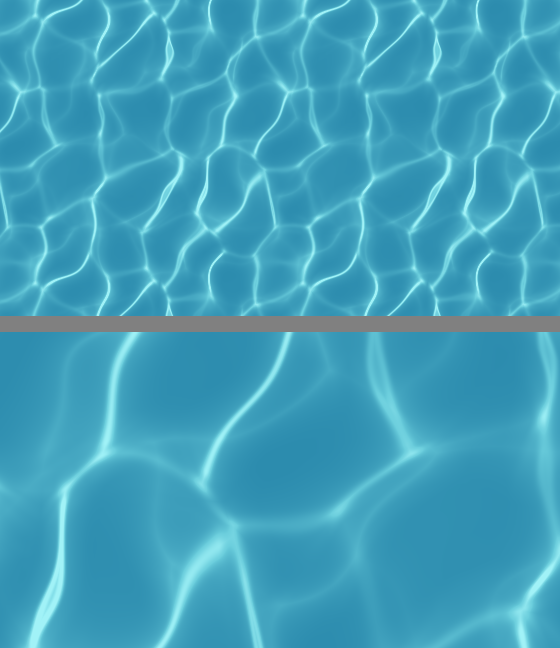
Top, the full canvas; bottom, a detail of the centre.
A Shadertoy shader for this texture:

```glsl
#define TILE 0.847
#define CELLS vec2(5.0, 5.0)
#define JITTER 0.92
#define THIN_LINE 0.019
#define WIDE_LINE 0.050
#define GLOW_WIDTH 0.11
#define LENS_WIDTH 0.11
#define GLOW_GAIN 0.40
#define LINE_GAIN 1.7
#define DEEP vec3(0.174, 0.550, 0.684)
#define SHALLOW vec3(0.41, 0.80, 0.86)
#define LIGHT vec3(0.63, 0.95, 0.97)

const float TAU = 6.28318;
const float NODE_STRENGTH = 0.37;
const vec2 ALONG = vec2(0.42, 0.907);
const vec2 ACROSS = vec2(0.907, -0.42);

vec2 hash2(vec2 p) {
    vec2 k = vec2(dot(p, vec2(127.1, 311.7)), dot(p, vec2(269.5, 183.3)));
    return fract(sin(k) * 43758.545);
}

// Line and glow at a distance from a border; strong borders are sharper.
vec2 profile(float edge, float lens, float strength) {
    float rim = (edge - lens) / mix(WIDE_LINE, THIN_LINE, min(strength * 1.3, 1.0));
    float line = exp(-rim * rim);
    if (edge < lens) line = mix(0.45, 1.0, line);
    float glow = max(exp(-edge / GLOW_WIDTH) - 0.08, 0.0);
    return vec2(strength * strength * line, strength * glow);
}

// Border of the two nearest sites; gap is the room left by the third.
// A site holds its offset (xy), distance (z) and random key (w).
vec2 border(vec4 a, vec4 b, float gap) {
    vec2 normal = normalize(a.xy - b.xy + 1e-5);
    float key = fract((a.w + b.w) * 17.3);
    float steep = normal.x * normal.x;
    float strength = mix(0.24, 1.0, steep * sqrt(steep)) * mix(0.35, 1.0, key);

    // Some strong lines swell into a lens with a bright rim.
    float t = dot(0.5 * (a.xy + b.xy), vec2(-normal.y, normal.x));
    float swell = smoothstep(0.4, 1.0, fract(key * 7.7)) * strength;
    float lens = LENS_WIDTH * swell * exp(-t * t / 0.04) * smoothstep(0.0, 0.3, gap);

    // All borders share one strength where they meet.
    strength = mix(NODE_STRENGTH, strength, smoothstep(0.0, 0.15, gap));
    return profile(0.5 * (b.z - a.z), lens, strength);
}

// Repeating cellular web, stretched along the main direction of the lines.
vec2 web(vec2 uv, vec2 cells, float seed) {
    vec2 p = uv * cells;
    vec2 base = floor(p);
    vec4 s1 = vec4(9.0), s2 = s1, s3 = s1;
    for (int j = -2; j <= 2; j++) {
        for (int i = -2; i <= 2; i++) {
            vec2 id = base + vec2(i, j);
            vec2 rnd = hash2(mod(id, cells) + seed);
            vec2 r = id + 0.5 + JITTER * (rnd - 0.5) - p;
            r = vec2(dot(r, ACROSS) * 1.15, dot(r, ALONG) * 0.85);
            vec4 site = vec4(r, length(r), fract(rnd.x * 13.7 + rnd.y));
            if (site.z < s1.z) { s3 = s2; s2 = s1; s1 = site; }
            else if (site.z < s2.z) { s3 = s2; s2 = site; }
            else if (site.z < s3.z) { s3 = site; }
        }
    }
    vec2 far = profile(0.5 * (s3.z - s1.z), 0.0, NODE_STRENGTH);
    return border(s1, s2, s3.z - s2.z) + vec2(1.0, 1.6) * far;
}

// Layered sines that bend the borders and keep the tile seamless.
vec2 bend(vec2 uv) {
    vec2 w = 0.016 * sin(TAU * vec2(uv.x + 2.0 * uv.y + 0.1, 2.0 * uv.x - uv.y + 0.6));
    w += 0.010 * sin(TAU * vec2(3.0 * uv.y - 2.0 * uv.x + 0.4, 3.0 * uv.x + 2.0 * uv.y));
    w += 0.006 * sin(TAU * vec2(5.0 * uv.y + 3.0 * uv.x, 5.0 * uv.x - 3.0 * uv.y + 0.3));
    return uv + w;
}

void mainImage(out vec4 fragColor, in vec2 fragCoord) {
    vec2 uv = fragCoord / iResolution.y / TILE;
    vec2 bent = bend(uv);

    // Sharp web, a fainter blurred web and slow changes of depth
    vec2 caustic = web(bent, CELLS, 3.0);
    vec2 haze = web(bend(bent + 0.37), vec2(4.0, 5.0), 41.0);
    float depth = sin(TAU * (uv.x + 2.0 * uv.y)) * sin(TAU * (2.0 * uv.x - uv.y + 0.3));

    float focus = 1.0 + 0.2 * sin(TAU * (2.0 * uv.x - uv.y + 0.2));
    float light = focus * (LINE_GAIN * caustic.x + GLOW_GAIN * caustic.y);
    light += 0.26 * haze.y + 0.12 * haze.x + 0.01 + 0.02 * depth;

    vec3 color = mix(DEEP, SHALLOW, clamp(light / 0.6, 0.0, 1.0));
    color = mix(color, LIGHT, smoothstep(0.5, 1.15, light));
    fragColor = vec4(color, 1.0);
}
```
